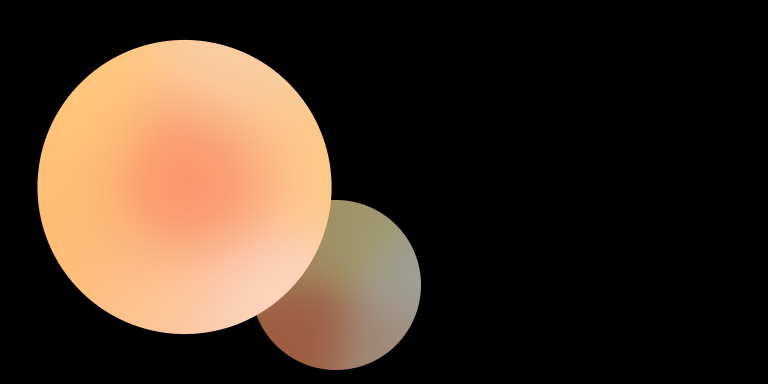
Reproduce this background procedurally as a Shadertoy shader.

```glsl
// Two softly tinted discs on black: a large peach one overlapping a small muted one.
// Each disc is filled by a mesh-like gradient, a normalised sum of Gaussian-weighted
// colour anchors placed in disc coordinates (unit radius, y up).

#define BIG_CENTER   vec2(0.4805, 0.5130)
#define BIG_RADIUS   0.3830
#define SMALL_CENTER vec2(0.8750, 0.2578)
#define SMALL_RADIUS 0.2214
#define BIG_FALLOFF   4.0
#define SMALL_FALLOFF 3.0

// Adds one colour anchor; rgb holds weighted colour, a holds total weight.
void addTint(inout vec4 sum, vec2 p, float falloff, vec2 anchor, vec3 tint) {
    vec2 d = p - anchor;
    sum += exp(-falloff * dot(d, d)) * vec4(tint, 1.0);
}

// Orange core with a rim running from amber to pale pink.
vec3 peachFill(vec2 p) {
    vec4 sum = vec4(0.0);
    addTint(sum, p, BIG_FALLOFF, vec2( 0.06,  0.02), vec3(0.98, 0.57, 0.40));
    addTint(sum, p, BIG_FALLOFF, vec2(-0.75,  0.62), vec3(1.00, 0.78, 0.49));
    addTint(sum, p, BIG_FALLOFF, vec2(-0.97, -0.10), vec3(1.00, 0.74, 0.46));
    addTint(sum, p, BIG_FALLOFF, vec2( 0.40,  0.90), vec3(0.98, 0.81, 0.64));
    addTint(sum, p, BIG_FALLOFF, vec2( 0.97,  0.20), vec3(0.99, 0.79, 0.53));
    addTint(sum, p, BIG_FALLOFF, vec2( 0.60, -0.78), vec3(0.99, 0.84, 0.75));
    addTint(sum, p, BIG_FALLOFF, vec2(-0.15, -0.97), vec3(0.99, 0.78, 0.62));
    addTint(sum, p, BIG_FALLOFF, vec2(-0.72, -0.68), vec3(0.99, 0.74, 0.47));
    return sum.rgb / sum.a;
}

// Rust at lower left, olive at the top, grey at the right.
vec3 mutedFill(vec2 p) {
    vec4 sum = vec4(0.0);
    addTint(sum, p, SMALL_FALLOFF, vec2(-0.42, -0.55), vec3(0.62, 0.36, 0.25));
    addTint(sum, p, SMALL_FALLOFF, vec2( 0.25,  0.65), vec3(0.62, 0.59, 0.41));
    addTint(sum, p, SMALL_FALLOFF, vec2( 0.95,  0.10), vec3(0.62, 0.63, 0.60));
    addTint(sum, p, SMALL_FALLOFF, vec2( 0.60, -0.75), vec3(0.63, 0.54, 0.47));
    addTint(sum, p, SMALL_FALLOFF, vec2(-0.50,  0.55), vec3(0.64, 0.54, 0.36));
    return sum.rgb / sum.a;
}

// Antialiased disc coverage; pixel is the size of one pixel in canvas units.
float discMask(vec2 offset, float radius, float pixel) {
    return clamp(0.5 - (length(offset) - radius) / pixel, 0.0, 1.0);
}

void mainImage(out vec4 fragColor, in vec2 fragCoord) {
    // Canvas height is one unit
    float pixel = 1.0 / iResolution.y;
    vec2 uv = fragCoord * pixel;
    vec2 toBig = uv - BIG_CENTER;
    vec2 toSmall = uv - SMALL_CENTER;

    // Paint back to front
    vec3 color = vec3(0.0);
    color = mix(color, mutedFill(toSmall / SMALL_RADIUS), discMask(toSmall, SMALL_RADIUS, pixel));
    color = mix(color, peachFill(toBig / BIG_RADIUS), discMask(toBig, BIG_RADIUS, pixel));
    fragColor = vec4(color, 1.0);
}
```
